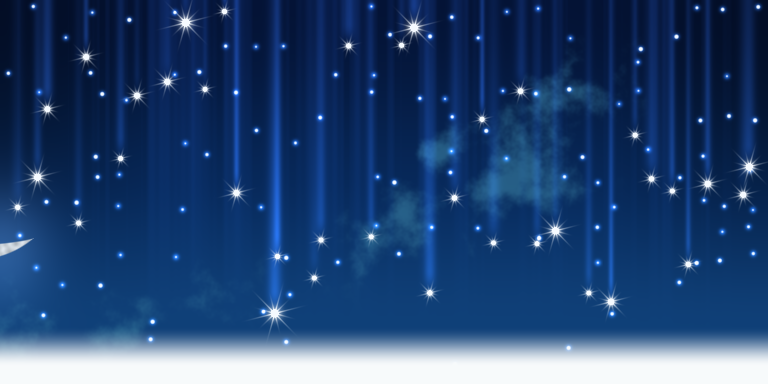
A WebGL 2 fragment shader for this background:

```glsl
#version 300 es
precision highp float;
// Night sky with falling star trails, teal clouds, a crescent tip and a white horizon glow.
uniform vec2 u_resolution;
out vec4 fragColor;

float hash(vec2 p) {
  vec3 q = fract(p.xyx * vec3(0.1031, 0.103, 0.0973));
  q += dot(q, q.yzx + 33.33);
  return fract((q.x + q.y) * q.z);
}

float gradientDot(vec2 cell, vec2 offset) {
  float a = 6.2832 * hash(cell + 57.0);
  return dot(vec2(cos(a), sin(a)), offset);
}

float gradientNoise(vec2 p) {
  vec2 i = floor(p), f = fract(p), e = vec2(1.0, 0.0);
  vec2 u = f * f * f * (f * (f * 6.0 - 15.0) + 10.0);
  return mix(mix(gradientDot(i, f), gradientDot(i + e, f - e), u.x),
             mix(gradientDot(i + e.yx, f - e.yx), gradientDot(i + 1.0, f - 1.0), u.x), u.y);
}

float fbm(vec2 p) {
  float sum = 0.0, amplitude = 0.75;
  for (int i = 0; i < 5; i++) {
    sum += amplitude * gradientNoise(p);
    p = mat2(1.6, 1.2, -1.2, 1.6) * p + 7.3;
    amplitude *= 0.55;
  }
  return sum;
}

// Soft rotated ellipse
float blob(vec2 p, vec2 radius, float angle) {
  float c = cos(angle), s = sin(angle);
  vec2 q = vec2(c * p.x + s * p.y, c * p.y - s * p.x) / radius;
  return exp(-dot(q, q));
}

// Bright core, halo and twelve thin tapering rays
float sparkle(vec2 d, float size, float pixel) {
  float r = length(d);
  if (r > size * 1.6) return 0.0;
  float light = 1.0 - smoothstep(size * 0.08, size * 0.08 + 1.5 * pixel, r);
  light += 0.7 * exp(-r * r / (size * size * 0.035));
  for (int k = 0; k < 6; k++) {
    float a = float(k) * 0.5236 + 0.25;
    vec2 axis = vec2(cos(a), sin(a));
    float reach = size * (k % 2 == 0 ? 1.0 : 0.65);
    float taper = max(1.0 - abs(dot(d, axis)) / reach, 0.0);
    float across = abs(d.x * axis.y - d.y * axis.x);
    light += 0.75 * taper * taper * (1.0 - smoothstep(0.0, 0.001 + pixel, across));
  }
  return light;
}

void main() {
  float pixel = 1.0 / u_resolution.y;
  vec2 uv = gl_FragCoord.xy / u_resolution;
  vec2 p = vec2(uv.x * 2.0, uv.y);

  // Sky gradient, darker toward the upper corners
  vec3 sky = mix(vec3(0.06, 0.25, 0.47), vec3(0.03, 0.17, 0.37), smoothstep(0.15, 0.55, p.y));
  sky = mix(sky, vec3(0.015, 0.075, 0.21), smoothstep(0.4, 1.0, p.y));
  sky *= 1.0 - 0.3 * smoothstep(0.45, 1.0, abs(p.x - 1.0)) * smoothstep(0.1, 0.8, p.y);

  // Clouds: broad masks torn by noise
  float mask = blob(p - vec2(1.39, 0.61), vec2(0.27, 0.14), 0.8);
  mask += 0.85 * blob(p - vec2(1.0, 0.42), vec2(0.17, 0.08), 0.8);
  mask += 0.7 * blob(p - vec2(1.14, 0.61), vec2(0.05, 0.06), 0.0);
  mask += 0.8 * blob(p - vec2(0.28, 0.13), vec2(0.12, 0.08), 0.3);
  mask += 0.8 * blob(p - vec2(0.02, 0.16), vec2(0.1, 0.1), 0.0);
  mask += 0.4 * blob(p - vec2(0.57, 0.27), vec2(0.12, 0.13), 0.0);
  float cloud = smoothstep(0.35, 1.25, mask + 1.1 * fbm(p * 7.0));
  vec3 color = mix(sky, vec3(0.2, 0.46, 0.6), 0.7 * cloud * smoothstep(0.0, 0.3, mask));

  // Fine vertical curtains of light
  float curtain = max(gradientNoise(vec2(p.x * 23.0, 3.5)) + 0.5 * gradientNoise(vec2(p.x * 71.0, 8.5)), 0.0);
  color += vec3(0.04, 0.09, 0.2) * curtain * smoothstep(0.1, 0.9, p.y);

  // Large stars, each with a trail rising above it
  float starlight = 0.0;
  for (int i = 0; i < 36; i++) {
    float id = float(i);
    vec2 star = vec2((id + 0.9 * hash(vec2(id, 1.0))) / 18.0,
                     0.98 - 0.83 * pow(hash(vec2(id, 2.0)), 1.3));
    float big = pow(hash(vec2(id, 3.0)), 2.5);
    vec2 d = p - star;
    float across = d.x / mix(0.006, 0.017, hash(vec2(id, 4.0)));
    float trail = exp(-across * across) * smoothstep(-0.01, 0.06, d.y) * exp(-1.3 * max(d.y, 0.0));
    color += vec3(0.1, 0.22, 0.46) * trail * mix(0.2, 0.8, hash(vec2(id, 5.0)));
    starlight += sparkle(d, mix(0.035, 0.1, big), pixel);
  }

  // Small stars on a jittered grid, denser near the top
  vec2 cell = floor(p * 14.0);
  vec2 jitter = 0.2 + 0.6 * vec2(hash(cell + 11.0), hash(cell + 29.0));
  float r = length(fract(p * 14.0) - jitter) / 14.0;
  float present = step(hash(cell + 43.0), mix(0.12, 0.42, cell.y / 14.0));
  float radius = mix(0.002, 0.0055, hash(cell + 71.0));
  starlight += present * (1.0 - smoothstep(radius - pixel, radius + pixel, r));
  color += vec3(0.12, 0.35, 0.7) * present * exp(-r * r / 0.00006);

  // Crescent tip at the left edge: one disc minus another
  color += vec3(0.13, 0.17, 0.22) * blob(p - vec2(0.0, 0.36), vec2(0.13, 0.15), 0.0);
  float crescent = max(length(p - vec2(-0.06, 0.549)) - 0.2242, 0.6794 - length(p - vec2(-0.06, 1.0417)));
  vec3 moon = vec3(0.78, 0.81, 0.84) + 0.2 * gradientNoise(p * 60.0);
  color = mix(color, moon, 1.0 - smoothstep(-pixel, pixel, crescent));

  // White horizon glow over everything
  color = mix(color, vec3(0.96, 0.98, 1.0), clamp(starlight, 0.0, 1.0));
  float glow = 1.0 - smoothstep(0.045, 0.15, p.y);
  color = mix(color, vec3(0.97, 0.98, 0.985), glow);
  fragColor = vec4(clamp(color, 0.0, 1.0), 1.0);
}
```
